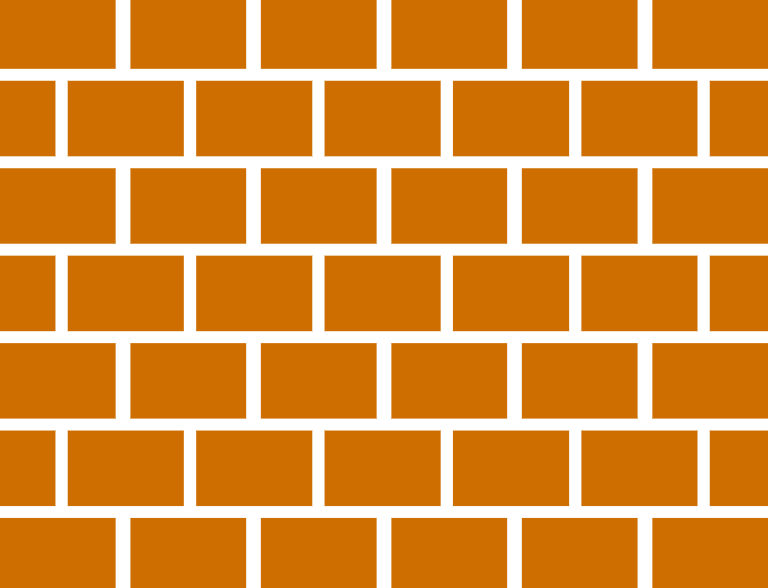
A WebGL 2 fragment shader for this pattern:

```glsl
#version 300 es
precision highp float;
// Flat brick wall in running bond: orange bricks with white mortar.
// Rows alternate between two courses, each with its own pitch and joint width;
// the mortar is the union of the distances to the bed and head joints.

uniform vec2 u_resolution;
out vec4 fragColor;

const vec3 BRICK_COLOR  = vec3(0.808, 0.431, 0.0);
const vec3 MORTAR_COLOR = vec3(1.0);

// Vertical sizes, as fractions of the canvas height
const float ROW_PITCH    = 0.1487;
const float ROW_CENTER   = 0.5010;  // middle of the central row
const float BED_JOINT    = 0.0203;

// Horizontal sizes, as fractions of the canvas width:
// x = brick pitch, y = joint width, z = position of one joint centre
const vec3 OUTER_COURSE = vec3(0.1699, 0.0192, 0.5000);
const vec3 INNER_COURSE = vec3(0.1672, 0.0160, 0.4146);

const float EDGE_SOFTNESS = 1.1;  // width of the edge ramp, in output pixels

// Distance to the nearest of a set of evenly spaced lines
float lineDistance(float position, float pitch) {
    return abs(fract(position / pitch + 0.5) - 0.5) * pitch;
}

// Coverage of a joint, from a signed distance in pixels (negative inside)
float jointCoverage(float distancePx) {
    return clamp(0.5 - distancePx / EDGE_SOFTNESS, 0.0, 1.0);
}

void main() {
    vec2 uv = gl_FragCoord.xy / u_resolution;

    // Row number, counted from the central row
    float rowPosition = uv.y - ROW_CENTER + 0.5 * ROW_PITCH;
    float row = floor(rowPosition / ROW_PITCH);
    vec3 course = mod(row, 2.0) < 0.5 ? INNER_COURSE : OUTER_COURSE;

    // Signed distances to the bed and head joints
    float bed  = lineDistance(rowPosition, ROW_PITCH) - 0.5 * BED_JOINT;
    float head = lineDistance(uv.x - course.z, course.x) - 0.5 * course.y;

    float mortar = jointCoverage(min(bed * u_resolution.y, head * u_resolution.x));
    fragColor = vec4(mix(BRICK_COLOR, MORTAR_COLOR, mortar), 1.0);
}
```
